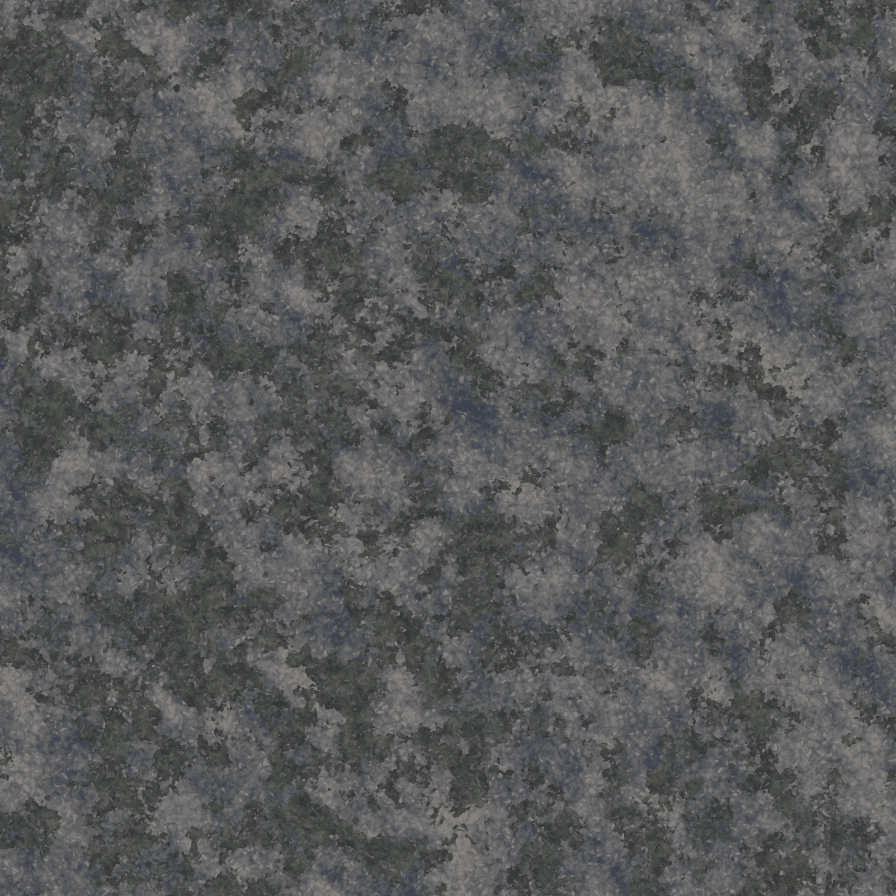
Write a three.js fragment shader that draws this texture.

```glsl
// Thin, grainy snow lying in ragged patches over dark stone, in low side light.
varying vec2 vUv;

const vec3 STONE_DARK = vec3(0.210, 0.220, 0.215);
const vec3 STONE_PALE = vec3(0.345, 0.355, 0.335);
const vec3 SNOW_SHADE = vec3(0.235, 0.262, 0.305);
const vec3 SNOW_MID   = vec3(0.365, 0.368, 0.372);
const vec3 SNOW_LIT   = vec3(0.490, 0.480, 0.470);
const vec2 TO_LIGHT   = vec2(0.80, 0.60);

float hash(vec2 p) {
  vec3 q = fract(vec3(p.xyx) * 0.1031);
  q += dot(q, q.yzx + 33.33);
  return fract((q.x + q.y) * q.z);
}

float valueNoise(vec2 p) {
  vec2 cell = floor(p);
  vec2 f = fract(p);
  f = f * f * (3.0 - 2.0 * f);
  float low = mix(hash(cell), hash(cell + vec2(1.0, 0.0)), f.x);
  float high = mix(hash(cell + vec2(0.0, 1.0)), hash(cell + vec2(1.0, 1.0)), f.x);
  return mix(low, high, f.y);
}

// Layered noise, normalised to 0..1; a higher gain gives a rougher result.
float layeredNoise(vec2 p, float gain) {
  float sum = 0.0;
  float total = 0.0;
  float weight = 1.0;
  for (int i = 0; i < 5; i++) {
    sum += weight * valueNoise(p);
    total += weight;
    weight *= gain;
    p = mat2(1.6, 1.2, -1.2, 1.6) * p + 17.3;
  }
  return sum / total;
}

// Cellular noise: x is the distance to the nearest grain, y its random id.
vec2 grains(vec2 p) {
  vec2 cell = floor(p);
  vec2 nearest = vec2(9.0, 0.0);
  for (int y = -1; y <= 1; y++) {
    for (int x = -1; x <= 1; x++) {
      vec2 id = cell + vec2(float(x), float(y));
      vec2 center = id + vec2(hash(id), hash(id + 71.7));
      float d = length(p - center);
      if (d < nearest.x) nearest = vec2(d, hash(id + 139.1));
    }
  }
  return nearest;
}

// Positive on slopes that face the light, negative on those turned away.
float relief(vec2 p, float reach, float gain) {
  return layeredNoise(p, gain) - layeredNoise(p + TO_LIGHT * reach, gain);
}

// A bright dot on a random share of the grains, larger for higher ids.
float flecks(vec2 grain, float share, float radius) {
  float rank = max(grain.y - 1.0 + share, 0.0) / share;
  float size = radius * (0.4 + 0.6 * rank) * step(0.001, rank) + 0.0001;
  return 1.0 - smoothstep(size * 0.5, size, grain.x);
}

vec3 snowColor(float light) {
  vec3 shaded = mix(SNOW_SHADE, SNOW_MID, clamp(light * 2.0, 0.0, 1.0));
  return mix(shaded, SNOW_LIT, clamp(light * 2.0 - 1.0, 0.0, 1.25));
}

void main() {
  vec2 uv = vUv;
  vec2 warp = vec2(valueNoise(uv * 190.0), valueNoise(uv * 190.0 + 83.0)) * 0.006;
  vec2 coarse = grains((uv + warp) * 135.0);
  vec2 fine = grains((uv + warp) * 240.0 + 40.0);

  // Snow depth: small ragged patches, with broad drifts and a slight tilt.
  float drift = valueNoise(uv * 4.0 + 5.0) - 0.5;
  float depth = layeredNoise(uv * 25.0 + 3.0, 0.74) - 0.463;
  depth += 0.12 * drift + 0.05 * (uv.x + uv.y - 1.0);
  depth += 0.08 * (0.45 - coarse.x);
  float cover = smoothstep(-0.025, 0.025, depth);

  // Light on the snow: hollows, lumps, crumbs, then single grains.
  float light = 0.45 + 0.8 * clamp(depth, 0.0, 0.3);
  light += 0.95 * relief(uv * 14.0 + 31.0, 0.6, 0.5);
  light += 0.9 * relief(uv * 38.0 + 57.0, 0.5, 0.7);
  light += 0.42 * (0.45 - coarse.x) + 0.40 * (0.45 - fine.x);
  light += 0.35 * flecks(coarse, 0.25, 0.45);

  // Stone: fine mottling, with a few stray crystals.
  float mottle = layeredNoise(uv * 75.0 + 11.0, 0.85);
  float tone = 0.48 + 2.0 * (mottle - 0.5) + 0.5 * (fine.y - 0.5);
  vec3 stone = mix(STONE_DARK, STONE_PALE, clamp(tone, 0.0, 1.0));
  stone = mix(stone, SNOW_MID, 0.9 * flecks(fine, 0.18, 0.65));

  gl_FragColor = vec4(mix(stone, snowColor(light), cover), 1.0);
}
```
